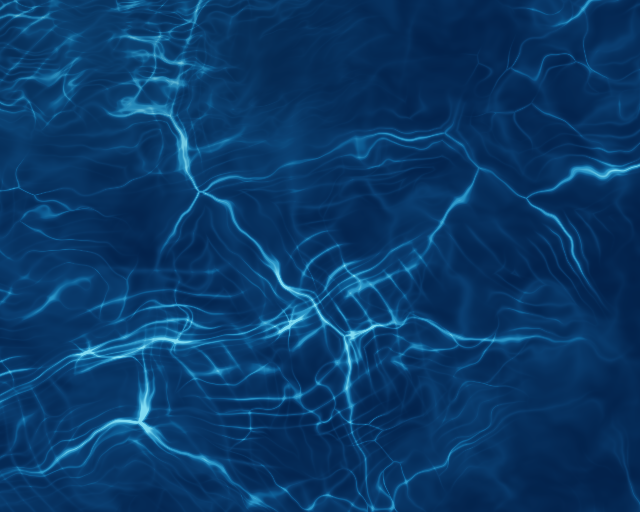
Give the GLSL for this texture, as a WebGL 2 fragment shader.

```glsl
#version 300 es
precision highp float;
// Sunlight caustics on the floor of deep blue water.
// Warped cell networks give the long filaments, contour lines of noise give
// the bundled strands, and summed light is mapped through a blue colour ramp.

uniform vec2 u_resolution;
out vec4 fragColor;

float hash(vec2 c) {
    return fract(sin(dot(c, vec2(127.1, 311.7))) * 43758.5453);
}

vec2 hash2(vec2 c) {
    return vec2(hash(c), hash(c + 57.3));
}

float cornerSlope(vec2 cell, vec2 offset) {
    float angle = 6.2832 * hash(cell);
    return dot(vec2(cos(angle), sin(angle)), offset);
}

// Gradient noise, roughly -1 to 1
float noise(vec2 p) {
    vec2 i = floor(p), f = p - i;
    vec2 u = f * f * f * (f * (f * 6.0 - 15.0) + 10.0);
    vec2 e = vec2(1.0, 0.0);
    float low = mix(cornerSlope(i, f), cornerSlope(i + e, f - e), u.x);
    float high = mix(cornerSlope(i + e.yx, f - e.yx), cornerSlope(i + 1.0, f - 1.0), u.x);
    return 1.5 * mix(low, high, u.y);
}

float fbm(vec2 p) {
    float sum = 0.0, gain = 0.55;
    for (int i = 0; i < 4; i++) {
        sum += gain * noise(p);
        p = mat2(1.6, 1.2, -1.2, 1.6) * p + 7.3;
        gain *= 0.5;
    }
    return sum;
}

// Distance to the nearest border between scattered cells
float cellEdge(vec2 p) {
    vec2 home = floor(p), nearest = vec2(9.0);
    for (int k = 0; k < 9; k++) {
        vec2 c = home + vec2(k % 3 - 1, k / 3 - 1);
        vec2 r = c + hash2(c) - p;
        if (dot(r, r) < dot(nearest, nearest)) nearest = r;
    }
    float edge = 9.0;
    for (int k = 0; k < 25; k++) {
        vec2 c = home + vec2(k % 5 - 2, k / 5 - 2);
        vec2 r = c + hash2(c) - p, gap = r - nearest;
        if (dot(gap, gap) > 1e-5) edge = min(edge, dot(0.5 * (r + nearest), normalize(gap)));
    }
    return edge;
}

// Crisp line profile with a short tail
float line(float distance, float width) {
    return exp(-pow(abs(distance) / width + 1e-4, 1.4));
}

// Bright lines at the regular contours of a field
float strands(float field, float width) {
    return line(fract(field) - 0.5, width);
}

void main() {
    vec2 p = gl_FragCoord.xy / u_resolution.y;
    vec2 warp = vec2(fbm(p * 2.2 + 3.0), fbm(p * 2.2 + 19.0));
    vec2 q = p + 0.11 * warp + 0.014 * vec2(noise(p * 14.0), noise(p * 14.0 + 7.0));
    q += 0.003 * vec2(noise(p * 40.0), noise(p * 40.0 + 7.0));
    float leftSide = smoothstep(0.95, 0.3, p.x);
    float flicker = smoothstep(-0.45, 0.4, noise(q * vec2(5.0, 10.0) + 13.0));
    float fold = p.y - 0.225 - 0.34 * p.x - 0.03 * sin(p.x * 9.0) + 0.05 * warp.y;
    float reach = smoothstep(0.92, 0.66, p.x);

    // Cloudy water with soft mottling and faint wisps
    float light = -0.03 + 0.25 * fbm(q * 3.0 + 11.0) + 0.05 * leftSide;
    light += 0.07 * noise(q * 17.0) + 0.06 * noise(q * vec2(28.0, 40.0));
    light += 0.22 * line(noise(q * 5.0 + 31.0), 0.1) * smoothstep(-0.3, 0.5, noise(p * 3.0 + 41.0));
    light += 0.24 * line(noise(q * 10.0 + 3.0), 0.12) * smoothstep(-0.2, 0.5, noise(p * 4.0 + 51.0));

    // Long filaments with a halo and parallel echoes, dim in the deep foreground
    float edge = cellEdge(q * vec2(2.5, 2.9) + 4.0) / 2.7;
    float gain = smoothstep(-0.45, 0.4, noise(p * 2.7 + 5.0)) * mix(0.5, 1.0, smoothstep(-0.3, -0.1, fold));
    float echo = strands(edge * 36.0 + 0.9 * noise(p * 6.0 + 2.0), 0.11) * exp(-edge / 0.07);
    light += gain * (1.1 * line(edge, 0.0042) + 0.24 * exp(-edge / 0.018));
    light += 0.8 * gain * echo * smoothstep(-0.3, 0.3, noise(p * 6.0 + 23.0));

    // Main diagonal fold: a streaked sheet inside bundled strands
    float bundle = strands(fold * 25.0 + 2.2 * noise(q * vec2(2.6, 5.0) + 9.0), 0.1);
    float patches = smoothstep(-0.25, 0.3, noise(p * 2.4 + 17.0));
    light += bundle * flicker * (1.0 * reach * exp(-abs(fold) / 0.1) + 0.65 * leftSide * patches);
    float sheet = exp(-abs(fold + 0.012 * noise(p * 11.0)) / (0.012 + 0.01 * flicker));
    float streak = strands(fold * 75.0 + 1.6 * noise(q * vec2(7.0, 11.0)), 0.17);
    light += reach * sheet * (0.2 + 0.3 * flicker + 0.6 * streak);

    // Fine tangled mesh beside the fold and in scattered patches
    float mesh = cellEdge(q * vec2(7.0, 9.0) + 2.0 * warp) / 8.0;
    float meshGain = max(reach * exp(-abs(fold) / 0.08), 0.6 * smoothstep(-0.1, 0.4, noise(p * 2.2 + 61.0)));
    light += 0.85 * meshGain * flicker * line(mesh, 0.0038);

    // Crossing strands falling away below the fold
    float fan = strands((p.x + 0.6 * p.y) * 20.0 + 1.6 * noise(q * 4.0 + 27.0), 0.09);
    float below = smoothstep(0.0, -0.04, fold) * exp(min(fold, 0.0) * 6.0);
    light += 0.8 * fan * below * smoothstep(-0.3, 0.3, noise(p * 3.2 + 37.0)) * smoothstep(1.1, 0.75, p.x);

    // Fine surface ripples in the upper left
    float surface = smoothstep(0.8, 0.15, p.x) * smoothstep(0.65, 0.93, p.y);
    float ripples = 0.6 * line(noise(q * vec2(9.0, 26.0)), 0.12) + 0.5 * line(noise(q * vec2(18.0, 50.0)), 0.16);
    light += surface * (ripples * flicker - 0.06);

    // Colour ramp from deep water to focused light
    vec3 colour = mix(vec3(0.01, 0.13, 0.29), vec3(0.04, 0.245, 0.445), smoothstep(-0.2, 0.32, light));
    colour = mix(colour, vec3(0.05, 0.36, 0.58), smoothstep(0.27, 0.52, light));
    colour = mix(colour, vec3(0.16, 0.58, 0.78), smoothstep(0.47, 0.85, light));
    colour = mix(colour, vec3(0.5, 0.86, 0.95), smoothstep(0.85, 1.5, light));
    colour = mix(colour, vec3(0.07, 0.31, 0.47), 0.22 * leftSide * smoothstep(0.5, 0.9, p.y));
    fragColor = vec4(colour, 1.0);
}
```
